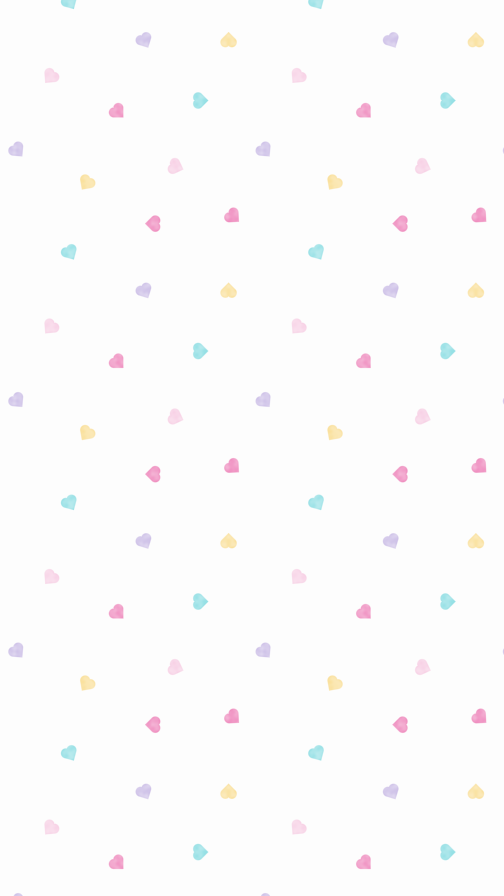
Give the GLSL for this pattern, as a WebGL 2 fragment shader.

```glsl
#version 300 es
precision highp float;
// Small pastel watercolour hearts scattered over near-white paper.
// Each tile holds eleven hearts on a sheared lattice (three tiles across and
// two down per cycle), nudged and turned by hand; wrapping repeats the tile.

uniform vec2 u_resolution;
out vec4 fragColor;

// Layout: lengths in canvas heights, positions in tiles
const int HEARTS = 11;
const vec2 TILE = vec2(0.2760, 0.2796);
const vec2 FIRST_HEART = vec2(0.283, 0.567);
const vec2 LATTICE_STEP = vec2(3.0, -2.0) / float(HEARTS);
const float HEART_SIZE = 0.0143;
const float ROUNDING = 0.035;
const float EDGE_SOFTNESS = 0.0009;

// Paint
const float WASH_SCALE = 3.2;
const float WASH_AMOUNT = 0.34;
const float RIM_AMOUNT = 0.10;
const vec3 PAPER = vec3(0.992);
const vec3 INKS[5] = vec3[5](
    vec3(0.59, 0.88, 0.90),   // aqua
    vec3(0.81, 0.76, 0.91),   // lilac
    vec3(0.98, 0.88, 0.61),   // butter
    vec3(0.94, 0.57, 0.76),   // rose
    vec3(0.97, 0.82, 0.90));  // blush

// Per heart: ink, direction of the tip in degrees, shift off the lattice
const int INK[HEARTS] = int[HEARTS](0, 1, 0, 1, 2, 3, 2, 4, 3, 4, 3);
const float TIP[HEARTS] = float[HEARTS](
    -60.0, -62.0, 0.0, -50.0, -125.0, 180.0, 90.0, -130.0, -45.0, -20.0, -42.0);
const vec2 NUDGE[HEARTS] = vec2[HEARTS](
    vec2(0.0), vec2(0.029, 0.028), vec2(-0.017, -0.028), vec2(-0.031, -0.046),
    vec2(-0.025, 0.005), vec2(-0.029, 0.026), vec2(0.005, -0.058),
    vec2(0.011, -0.025), vec2(0.012, 0.017), vec2(-0.025, -0.020),
    vec2(-0.067, -0.037));

float hash(vec2 p) {
    vec3 q = fract(vec3(p.xyx) * 0.1031);
    q += dot(q, q.yzx + 33.33);
    return fract((q.x + q.y) * q.z);
}

float valueNoise(vec2 p) {
    vec2 cell = floor(p);
    vec2 f = fract(p);
    f = f * f * (3.0 - 2.0 * f);
    float low = mix(hash(cell), hash(cell + vec2(1.0, 0.0)), f.x);
    float high = mix(hash(cell + vec2(0.0, 1.0)), hash(cell + 1.0), f.x);
    return mix(low, high, f.y);
}

// Signed distance to a heart with its tip at the origin, about 1.1 tall
float heartDistance(vec2 p) {
    p.x = abs(p.x);
    if (p.x + p.y > 1.0) return length(p - vec2(0.25, 0.75)) - sqrt(2.0) / 4.0;
    float toNotch = length(p - vec2(0.0, 1.0));
    float toSide = length(p - 0.5 * max(p.x + p.y, 0.0));
    return min(toNotch, toSide) * sign(p.x - p.y);
}

// Uneven pigment: cloudy wash with a slightly darker rim
vec3 watercolour(vec3 ink, vec2 p, float dist, float seed) {
    float wash = valueNoise(p * WASH_SCALE + 17.0 * seed + 40.0);
    vec3 paint = mix(ink, PAPER, WASH_AMOUNT * wash);
    float rim = smoothstep(-0.18, 0.0, dist);
    return mix(paint, paint * ink, RIM_AMOUNT * rim);
}

void main() {
    vec2 canvas = gl_FragCoord.xy / u_resolution.y;
    vec2 tilePos = canvas / TILE;
    float soft = max(EDGE_SOFTNESS, 0.7 / u_resolution.y) / HEART_SIZE;
    vec3 color = PAPER;

    for (int i = 0; i < HEARTS; i++) {
        // Nearest copy of this heart in the repeating tile
        vec2 home = FIRST_HEART + float(i) * LATTICE_STEP + NUDGE[i];
        vec2 offset = (fract(tilePos - home + 0.5) - 0.5) * TILE / HEART_SIZE;

        // Turn so that the tip points down the local axis
        float angle = radians(TIP[i]);
        vec2 tip = vec2(cos(angle), sin(angle));
        vec2 local = vec2(dot(offset, vec2(-tip.y, tip.x)), -dot(offset, tip));

        float dist = heartDistance(local + vec2(0.0, 0.55)) - ROUNDING;
        vec3 paint = watercolour(INKS[INK[i]], local, dist, float(i));
        color = mix(color, paint, 1.0 - smoothstep(-soft, soft, dist));
    }

    fragColor = vec4(color, 1.0);
}
```
